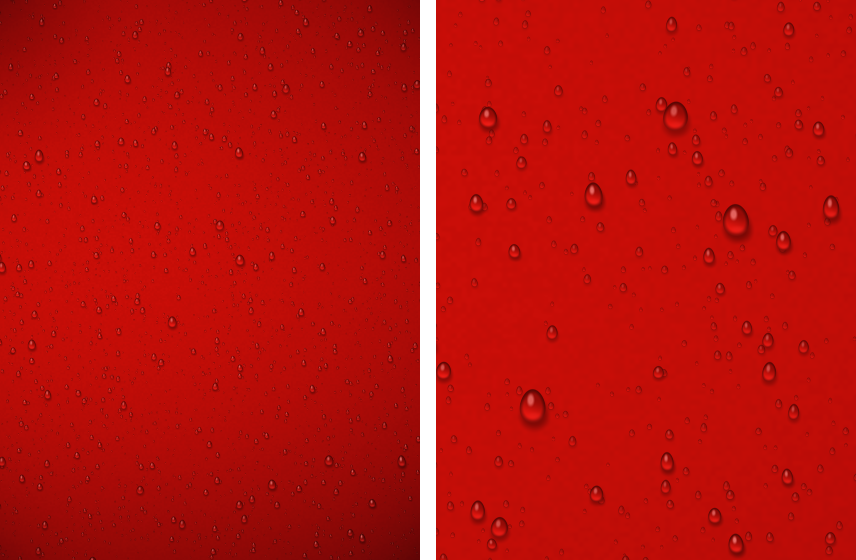
Left, the full canvas; right, a detail of the centre.
A Shadertoy shader for this texture:

```glsl
vec2 hash2(vec2 p) {
    vec3 q = fract(vec3(p.xyx) * vec3(0.1031, 0.1030, 0.0973));
    q += dot(q, q.yzx + 33.33);
    return fract((q.xx + q.yz) * q.zy);
}

float valueNoise(vec2 p) {
    vec2 cell = floor(p), f = fract(p);
    f = f * f * (3.0 - 2.0 * f);
    float low = mix(hash2(cell).x, hash2(cell + vec2(1, 0)).x, f.x);
    float high = mix(hash2(cell + vec2(0, 1)).x, hash2(cell + 1.0).x, f.x);
    return mix(low, high, f.y);
}

// Soft-edged coverage of a signed distance
float cover(float dist, float softness) {
    return smoothstep(softness, -softness, dist);
}

// Red sheet, lit from the left and falling off into the corners
vec3 sheet(vec2 uv) {
    vec2 c = uv - vec2(0.27, 0.54);
    vec2 edge = pow(abs(2.0 * uv - 1.0), vec2(4.0));
    float fall = c.y < 0.0 ? 0.75 : 0.62;
    float loss = 0.20 * c.x * c.x + fall * c.y * c.y + 0.09 * edge.x * edge.y;
    loss += 0.10 * smoothstep(0.35, 0.0, distance(uv, vec2(0.0, 1.0)));
    float red = 0.785 - loss;
    return vec3(red, 0.01 + 0.07 * red * red, 0.012 + 0.022 * red);
}

// One bead: cast shadow, dark rim, glowing lower body and glint
vec3 paintDrop(vec3 color, vec3 base, vec2 offset, float radius, vec2 seed, float pixel) {
    vec2 v = offset / radius;
    float soft = 0.75 * pixel / radius;
    float stretch = mix(0.76, 0.98, seed.x);
    vec2 s = v * vec2(1.12 + 0.14 * v.y, stretch);
    s.x += 0.12 * (seed.y - 0.5) * v.y;
    float dist = length(s) - 1.0;
    float size = smoothstep(0.0004, 0.0048, radius);
    float strength = size * mix(0.65, 1.0, seed.y);

    float shadow = cover(length(s - vec2(0.12, -0.38)) - 0.98, soft + 0.28);
    color = mix(color, base * 0.42, 0.70 * strength * shadow);

    float glow = smoothstep(0.55, -0.85, s.y + 0.25 * s.x);
    vec3 body = base * mix(0.76, 1.17, glow) + vec3(0.02, 0.025, 0.025) * glow;
    body *= 1.0 - 0.42 * smoothstep(0.65, 1.0, length(s));
    color = mix(color, body, cover(dist, soft) * mix(0.6, 1.0, size));

    vec2 glintPlace = (s - vec2(-0.16, 0.36)) * vec2(1.0, 0.8);
    float glint = cover(length(glintPlace) - 0.26, soft + 0.08);
    color = mix(color, vec3(1.0, 0.52, 0.50), 0.80 * strength * glint);

    vec2 rimPlace = (s - vec2(0.10, -0.60)) * vec2(0.55, 1.2);
    float bounce = cover(length(rimPlace) - 0.22, soft + 0.12);
    return mix(color, vec3(0.93, 0.16, 0.14), 0.42 * strength * bounce);
}

// Jittered grid of beads, thinned unevenly by noise
vec3 scatter(vec3 color, vec3 base, vec2 p, float cellSize, float share,
             vec2 radii, float salt, float pixel) {
    vec2 home = floor(p / cellSize);
    for (int y = -1; y <= 1; y++) {
        for (int x = -1; x <= 1; x++) {
            vec2 id = home + vec2(x, y);
            vec2 jitter = hash2(id + salt);
            vec2 chance = hash2(id + salt + 71.7);
            vec2 seed = hash2(id + salt + 153.1);
            vec2 center = (id + jitter) * cellSize;
            float density = share * mix(0.55, 1.45, valueNoise(center * 13.0 + salt));
            if (chance.x < density) {
                float radius = mix(radii.x, radii.y, chance.y * chance.y);
                color = paintDrop(color, base, p - center, radius, seed, pixel);
            }
        }
    }
    return color;
}

void mainImage(out vec4 fragColor, in vec2 fragCoord) {
    vec2 uv = fragCoord / iResolution.xy;
    vec2 p = fragCoord / iResolution.y;
    float pixel = 1.0 / iResolution.y;
    vec3 base = sheet(uv);

    // Faint mottling of the sheet
    vec3 color = base * (1.0 + 0.04 * (valueNoise(p * 330.0) - 0.5));

    // Mist first, then ever larger beads
    color = scatter(color, base, p, 0.0125, 0.42, vec2(0.0010, 0.0019), 11.0, pixel);
    color = scatter(color, base, p, 0.0220, 0.52, vec2(0.0020, 0.0035), 37.0, pixel);
    color = scatter(color, base, p, 0.0420, 0.46, vec2(0.0036, 0.0056), 59.0, pixel);
    color = scatter(color, base, p, 0.0800, 0.36, vec2(0.0056, 0.0092), 83.0, pixel);

    fragColor = vec4(clamp(color, 0.0, 1.0), 1.0);
}
```
